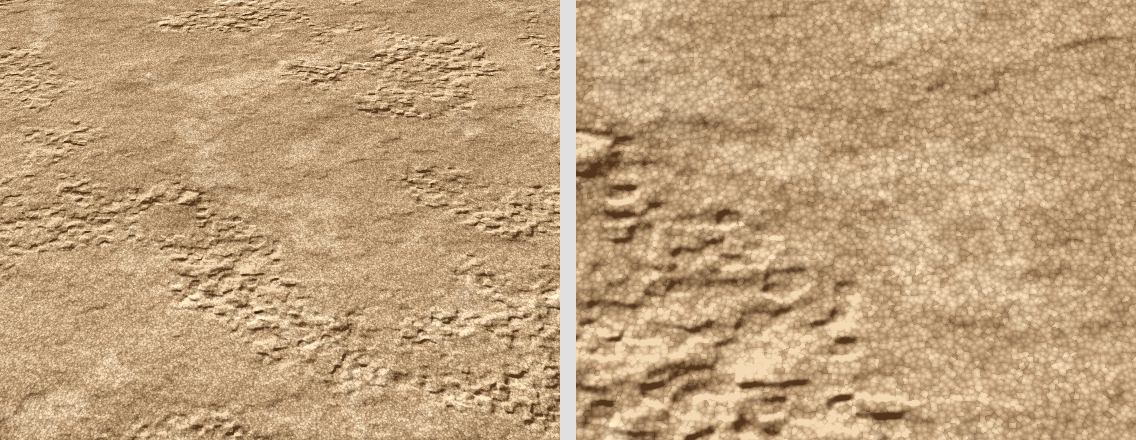
Left: the whole. Right: its middle third, enlarged.
Write a WebGL 1 fragment shader that draws this texture.

```glsl
precision highp float;
uniform vec2 u_resolution;

const vec3 SHADOW = vec3(0.47, 0.35, 0.23);
const vec3 SAND = vec3(0.76, 0.63, 0.475);
const vec3 GLINT = vec3(0.89, 0.78, 0.63);
const vec3 CHALK = vec3(0.88, 0.79, 0.67);
const vec2 LIGHT_STEP = vec2(-0.0028, 0.0075);
const float HORIZON = 2.3;

vec2 hash2(vec2 p) {
  vec3 q = fract(p.xyx * vec3(0.1031, 0.1030, 0.0973));
  q += dot(q, q.yzx + 33.33);
  return fract((q.xx + q.yz) * q.zy);
}

// Smooth cellular noise: random cell values blended by distance
float softCells(vec2 p) {
  vec2 cell = floor(p);
  vec2 f = p - cell;
  float total = 0.0;
  float weights = 0.0;
  for (int j = -1; j <= 1; j++) {
    for (int i = -1; i <= 1; i++) {
      vec2 offset = vec2(float(i), float(j));
      vec2 d = offset + 0.15 + 0.7 * hash2(cell + offset) - f;
      float w = exp(-7.0 * dot(d, d));
      total += w * hash2(cell + offset + 71.0).x;
      weights += w;
    }
  }
  return total / weights;
}

// Nearest grain: x is the distance to its centre, y its random value
vec2 grainCells(vec2 p) {
  vec2 cell = floor(p);
  vec2 f = p - cell;
  vec2 nearest = vec2(8.0, 0.0);
  for (int j = -1; j <= 1; j++) {
    for (int i = -1; i <= 1; i++) {
      vec2 offset = vec2(float(i), float(j));
      vec2 h = hash2(cell + offset);
      float d = length(offset + h - f);
      if (d < nearest.x) nearest = vec2(d, fract(h.x * 7.3 + h.y * 3.1));
    }
  }
  return nearest;
}

// Where the crust is broken up
float roughness(vec2 p) {
  float patches = 0.65 * softCells(p * vec2(2.6, 3.2) + 17.0) + 0.35 * softCells(p * 9.0 + 5.0);
  return smoothstep(0.55, 0.72, patches);
}

// Gentle swells, ragged ledges and loose clods
float height(vec2 p, float rough) {
  float swell = softCells(p * 5.0 + 31.0);
  float dents = softCells(p * 15.0 + 43.0);
  float clods = softCells(p * 24.0 + 59.0);
  float crumbs = softCells(p * 46.0 + 83.0);
  float ledge = smoothstep(0.60, 0.68, 0.6 * swell + 0.28 * dents + 0.12 * crumbs);
  return 0.7 * swell + 0.3 * dents + (0.08 + 0.65 * rough) * clods
       + (0.10 + 0.55 * rough) * crumbs + (0.07 + 0.2 * rough) * ledge;
}

vec3 sandColor(float tone) {
  vec3 low = mix(SHADOW, SAND, clamp((tone - 0.47) / 0.29, -0.5, 1.0));
  return mix(low, GLINT, clamp((tone - 0.76) / 0.13, 0.0, 1.5));
}

void main() {
  vec2 uv = gl_FragCoord.xy / u_resolution.y;
  float x = uv.x - 0.5 * u_resolution.x / u_resolution.y;

  // Ground plane receding toward the top
  float depth = HORIZON / (HORIZON - uv.y);
  vec2 ground = vec2(x * depth, 3.0 * depth);
  vec2 grainPos = vec2(x * depth, uv.y * (1.0 + 0.4 * uv.y)) + 2.0;

  // Relief lit from the far side, with shadows deeper than highlights
  float rough = roughness(ground);
  float relief = height(ground, rough) - height(ground + LIGHT_STEP, rough);
  float shade = relief * (relief < 0.0 ? 1.35 : 0.75);

  // Fine grains over coarser clumps
  vec2 fine = grainCells(grainPos * 190.0);
  vec2 clump = grainCells(grainPos * 85.0 + 9.0);
  float grain = 0.19 * (fine.y - 0.5) - 0.22 * (fine.x - 0.42)
              + 0.05 * (clump.y - 0.5) - 0.06 * (clump.x - 0.42);
  grain *= 1.05 - 0.3 * uv.y;

  float drift = 0.07 * (softCells(ground * 2.2 + 97.0) - 0.5);
  float tone = 0.755 + drift + shade + grain;

  // Pale dusty spots
  float dust = 0.75 * softCells(ground * vec2(6.0, 7.0) + 113.0) + 0.25 * softCells(ground * 30.0 + 7.0);
  float chalk = smoothstep(0.68, 0.82, dust);
  vec3 color = sandColor(tone + 0.05 * chalk);
  color = mix(color, CHALK + (tone - 0.76), 0.4 * chalk);
  gl_FragColor = vec4(clamp(color, 0.0, 1.0), 1.0);
}
```
